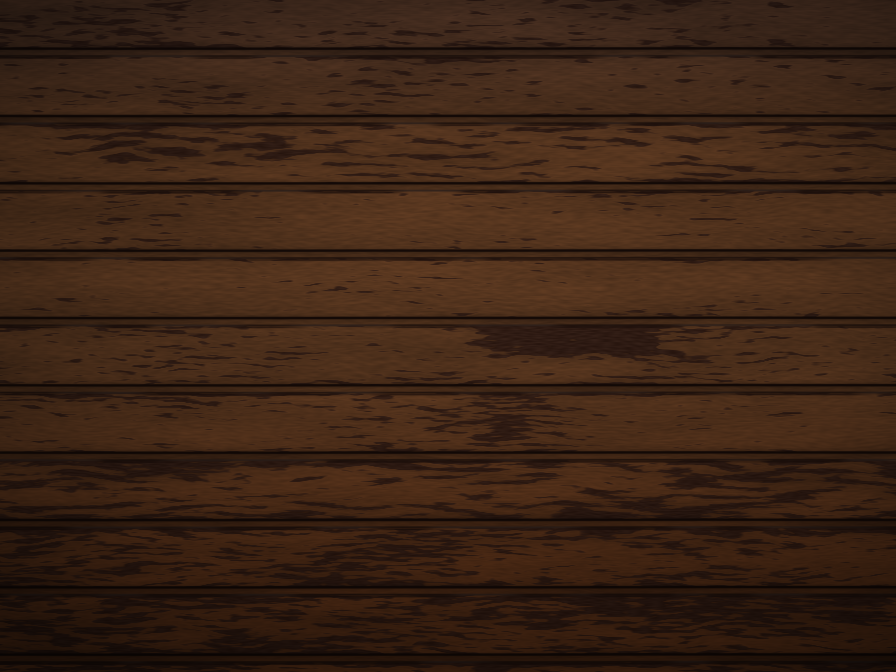
A WebGL 2 fragment shader for this texture:

```glsl
#version 300 es
precision highp float;
// Dark, worn wooden boards: ten horizontal repeats, each with a groove and a narrow bead.
// Stretched gradient noise makes the grain and the sooty streaks; wear differs per board.
// A soft falloff darkens the borders, most of all at the bottom.
uniform vec2 u_resolution;
out vec4 fragColor;

vec2 gradientAt(vec2 cell) {
    float h = fract(sin(dot(cell, vec2(127.1, 311.7))) * 43758.5453);
    return vec2(cos(6.2832 * h), sin(6.2832 * h));
}

float noise(vec2 p) {
    vec2 i = floor(p), f = p - i;
    vec2 u = f * f * f * (f * (f * 6.0 - 15.0) + 10.0);
    float a = dot(gradientAt(i), f);
    float b = dot(gradientAt(i + vec2(1, 0)), f - vec2(1, 0));
    float c = dot(gradientAt(i + vec2(0, 1)), f - vec2(0, 1));
    float d = dot(gradientAt(i + vec2(1, 1)), f - vec2(1, 1));
    return mix(mix(a, b, u.x), mix(c, d, u.x), u.y);
}

// Soft-edged line of half width w around zero
float line(float d, float w, float blur) {
    return 1.0 - smoothstep(w - blur, w + blur, abs(d));
}

// Soft elliptical blotch, 1 at its centre
float blotch(vec2 d, vec2 size) {
    return exp(-dot(d / size, d / size));
}

void main() {
    vec2 uv = gl_FragCoord.xy / u_resolution;
    vec2 p = gl_FragCoord.xy / u_resolution.y;

    // Boards, counted from the bottom; v runs from 0 to 1 across each one
    float row = (p.y - 0.026 + 0.0006 * noise(vec2(p.x * 3.0, 2.5))) / 0.1002;
    float board = floor(row);
    float v = row - board;
    float blur = max(0.012, 0.7 / (0.1002 * u_resolution.y));
    float wearOf[11] = float[11](0.62, 0.74, 0.70, 0.72, 0.36, 0.46, 0.26, 0.26, 0.42, 0.42, 0.55);
    float wear = wearOf[int(clamp(board + 1.0, 0.0, 10.0))];

    // Long wavy grain, with its own offset on every board
    vec2 q = p + vec2(board * 7.31, board * 3.17);
    float wave = noise(q * vec2(5.0, 14.0));
    vec2 g = q + vec2(0.0, 0.011 * wave + 0.004 * noise(q * vec2(13.0, 30.0)));
    float coarse = noise(g * vec2(13.0, 120.0));
    float medium = noise(g * vec2(27.0, 230.0) + 9.0);
    float fine = noise(g * vec2(60.0, 420.0) + 31.0);
    float bold = board == 7.0 || board == 2.0 ? 0.75 : 0.45;
    float streak = bold * coarse + (1.0 - bold) * medium + 0.25 * fine;

    // Wear gathers in patches and along the upper and lower board edges
    float patches = noise(q * vec2(2.6, 17.0) + 4.0) + 0.5 * noise(q * vec2(7.0, 40.0));
    float cover = 0.62 * (wear - 0.78) + 0.42 * patches;
    cover += 0.34 * exp(-abs(v - 0.87) * 22.0) + 0.16 * exp(-v * 14.0);
    if (board == 4.0) {
        float along = smoothstep(0.66, 0.74, p.x) * (1.0 - smoothstep(0.95, 0.99, p.x));
        cover += 0.65 * along * smoothstep(0.32, 0.62, v);
    }
    if (board == 3.0) cover += 0.48 * blotch(vec2(p.x - 0.77, v - 0.42), vec2(0.09, 0.4));
    if (board == 7.0) cover += 0.26 * blotch(vec2(p.x - 0.62, v - 0.58), vec2(0.55, 0.25));
    float bead = smoothstep(0.89 - blur, 0.89 + blur, v);
    float soot = smoothstep(-0.03, 0.17, streak + cover) * (1.0 - 0.8 * bead);

    // Bare wood: warm brown, redder near the bottom and greyer near the top
    vec3 wood = mix(vec3(0.345, 0.185, 0.088), vec3(0.335, 0.207, 0.118), smoothstep(0.05, 0.5, uv.y));
    wood = mix(wood, vec3(0.30, 0.195, 0.137), smoothstep(0.75, 1.0, uv.y));
    wood *= 1.0 + 0.07 * sin(board * 2.4 + 1.0) * noise(q * vec2(1.5, 3.0));
    wood *= 1.0 + 0.14 * noise(q * vec2(3.0, 22.0)) + 0.12 * medium + 0.12 * fine;
    wood *= 1.0 - 0.16 * wear * smoothstep(-0.25, 0.4, patches);
    vec3 sootColor = mix(vec3(0.125, 0.062, 0.046), vec3(0.175, 0.105, 0.085), 0.5 + fine);
    vec3 color = mix(wood, sootColor, 0.82 * soot);

    // Bead between a broken, dusty upper line and the dark groove
    color *= 1.0 - 0.14 * bead;
    float dust = smoothstep(-0.1, 0.25, noise(vec2(p.x * 9.0, board * 5.7)));
    vec3 seam = mix(vec3(0.10, 0.055, 0.04), vec3(0.20, 0.15, 0.13), 0.75 * dust);
    color = mix(color, seam, 0.8 * line(v - 0.89, 0.014, blur));
    color = mix(color, vec3(0.10, 0.05, 0.035), 0.7 * line(v - 0.862, 0.013, blur) * (1.0 - dust));
    float groove = min(v, 1.0 - v);
    color *= 1.0 - 0.3 * exp(-groove * 26.0);
    color = mix(color, vec3(0.065, 0.03, 0.022), 0.92 * line(groove, 0.018, blur));

    // Darkening toward the borders
    vec2 away = (uv - vec2(0.54, 0.59)) / vec2(1.0, 0.86);
    float light = 1.03 - 0.95 * dot(away, away);
    color *= max(light, 0.42);
    fragColor = vec4(color, 1.0);
}
```
